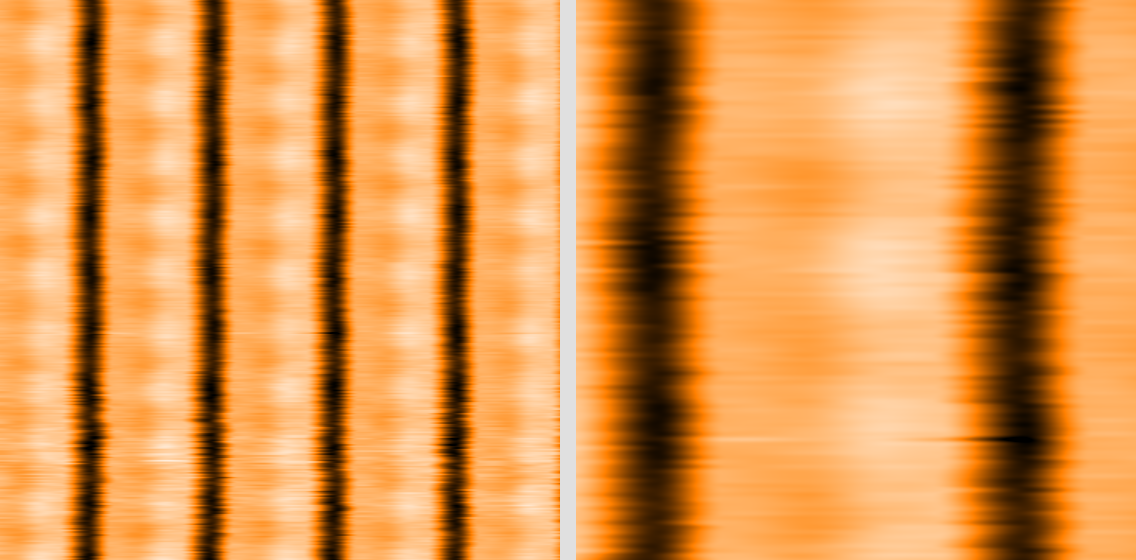
Left: the whole. Right: its middle third, enlarged.
Reproduce this pattern procedurally as a Shadertoy shader.

```glsl
// Scanned surface relief: dark upright grooves between pale ridges that carry
// rows of soft bumps and hollows. A height field is summed from groove profile,
// repeated blobs and horizontal scan noise, then coloured black-orange-white.

#define PERIOD vec2(0.2179, 0.1029) // groove spacing, bump spacing
#define ORIGIN vec2(0.1600, 0.0990) // first groove, first bump row
#define TILT 0.005                  // sideways lean over the full height
#define GROOVE_LEFT 0.235           // flank widths, in groove periods
#define GROOVE_RIGHT 0.185
#define FLOOR_HEIGHT 0.12
#define RIDGE_HEIGHT 0.685
#define SCAN_ROWS 360.0
#define JITTER 0.020                // sideways row slip, in groove periods
#define STREAK 0.075                // height noise along the rows

float hash(vec2 p) {
    vec3 q = fract(vec3(p.xyx) * 0.1031);
    q += dot(q, q.yzx + 33.33);
    return fract((q.x + q.y) * q.z);
}

// Smooth value noise in -1..1
float noise(vec2 p) {
    vec2 i = floor(p), f = fract(p);
    f = f * f * (3.0 - 2.0 * f);
    float low = mix(hash(i), hash(i + vec2(1, 0)), f.x);
    float high = mix(hash(i + vec2(0, 1)), hash(i + vec2(1, 1)), f.x);
    return 2.0 * mix(low, high, f.y) - 1.0;
}

// Soft spot repeated once per cell, its strength varying from cell to cell
float blob(vec2 cell, vec2 center, vec2 size) {
    vec2 p = cell - center + 0.5;
    vec2 d = (fract(p) - 0.5) / size;
    return exp(-dot(d, d)) * (0.8 + 0.4 * hash(floor(p) + 17.0));
}

// Asymmetric groove: steep right flank, longer left flank
float grooveProfile(float u) {
    float across = fract(u + 0.5) - 0.5;
    float flank = across < 0.0 ? GROOVE_LEFT : GROOVE_RIGHT;
    return smoothstep(0.0, flank, abs(across));
}

float surfaceHeight(vec2 uv) {
    // Row slip, rougher in the lower part of the scan
    float row = uv.y * SCAN_ROWS;
    float rough = 0.7 + 0.8 * exp(-pow((uv.y - 0.17) / 0.13, 2.0));
    float slip = noise(vec2(uv.x * 9.0, row)) + 0.6 * noise(vec2(3.7, row * 0.31));
    vec2 cell = (uv - ORIGIN - vec2(TILT * uv.y, 0.0)) / PERIOD;
    cell.x += JITTER * rough * slip + 0.008 * sin(uv.y * 23.0 + 4.0 * uv.x);
    cell.y += 0.04 * sin(uv.y * 17.0 + 9.0 * uv.x);

    // Ridge rises to the right, with bumps and staggered hollows
    float u = fract(cell.x);
    float ridge = RIDGE_HEIGHT + 0.075 * smoothstep(0.40, 0.64, u);
    ridge += 0.095 * blob(cell, vec2(0.59, 0.0), vec2(0.17, 0.32));
    ridge -= 0.075 * blob(cell, vec2(0.45, 0.5), vec2(0.17, 0.29));
    ridge += 0.025 * blob(cell, vec2(0.24, 0.15), vec2(0.10, 0.32));

    // Groove floor with dark pits
    float pits = blob(cell, vec2(0.0), vec2(0.20, 0.28));
    float ground = FLOOR_HEIGHT - 0.085 * pits;
    float h = mix(ground, ridge, grooveProfile(cell.x));

    // Streaks along the scan rows and slow drift between them
    float streak = 0.55 * noise(vec2(uv.x * 17.0, row + 51.0));
    streak += 0.35 * noise(vec2(uv.x * 34.0, row * 0.63 + 9.0));
    streak += 0.25 * noise(vec2(uv.x * 5.0, row * 0.22));
    h += STREAK * rough * streak * 0.75;
    h += 0.010 * sin(uv.y * 41.0 + 2.0) * sin(uv.y * 13.0);

    // Two thin broken glitch rows
    for (int i = 0; i < 2; i++) {
        float line = 0.177 + 0.228 * float(i);
        float thin = exp(-pow((uv.y - line) / 0.0016, 2.0));
        float broken = noise(vec2(uv.x * 14.0, float(i) * 7.0 + 2.5));
        h += 0.17 * thin * broken;
    }
    return clamp(h, 0.0, 1.0);
}

// Black to pure orange to white
vec3 heatColor(float h) {
    return clamp(vec3(2.0 * h, h, 2.0 * h - 1.0), 0.0, 1.0);
}

void mainImage(out vec4 fragColor, in vec2 fragCoord) {
    vec2 uv = fragCoord / iResolution.xy;
    fragColor = vec4(heatColor(surfaceHeight(uv)), 1.0);
}
```
